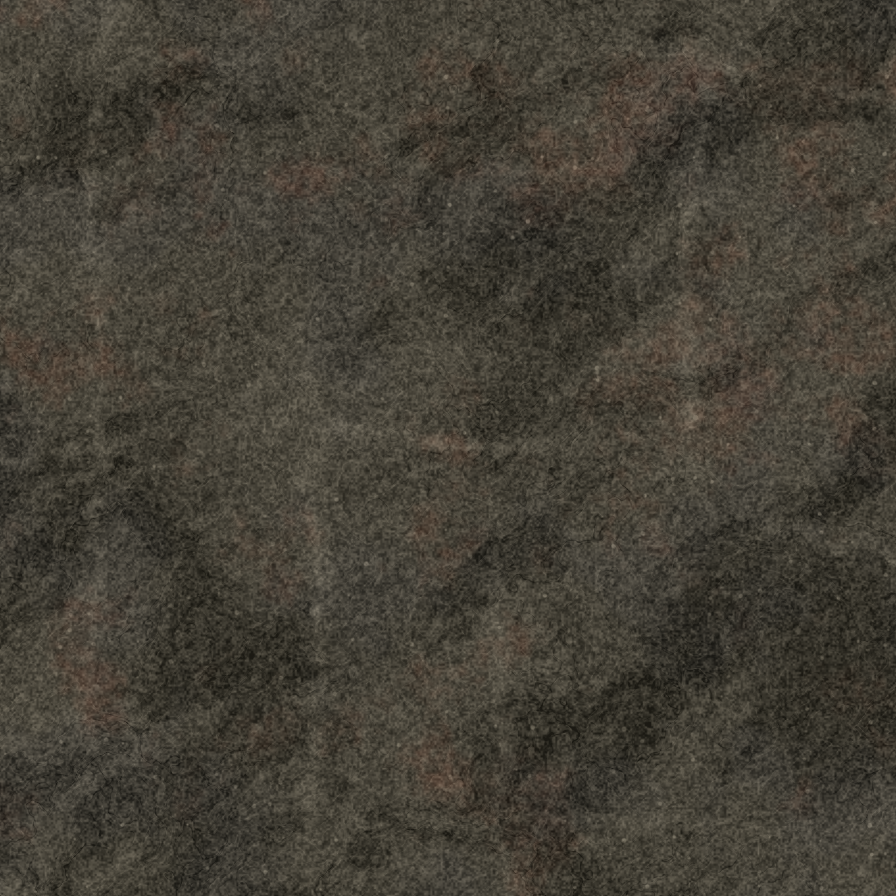
This texture is drawn by a Shadertoy shader. Its source:

```glsl
// Dark weathered stone: slanted shadow patches, wrinkles and cellular cracks,
// faint worn seams, rusty stains, and a fine fibrous grain with pale specks.
// All layers add up to one tone, which a shadow-to-pale ramp turns into colour.

const vec3 SHADOW = vec3(0.18, 0.17, 0.138);
const vec3 PALE = vec3(0.37, 0.35, 0.30);
const vec3 RUST = vec3(0.042, 0.002, -0.004);
const vec3 SLATE = vec3(-0.003, -0.001, 0.007);
const float SLANT = 0.56;

float hash(vec2 p) {
    vec3 h = fract(p.xyx * 0.1031);
    h += dot(h, h.yzx + 33.33);
    return fract((h.x + h.y) * h.z);
}

vec2 hash2(vec2 p) {
    return vec2(hash(p), hash(p + 57.3));
}

mat2 rotation(float angle) {
    float c = cos(angle), s = sin(angle);
    return mat2(c, -s, s, c);
}

float noise(vec2 p) {
    vec2 cell = floor(p), f = fract(p);
    f = f * f * (3.0 - 2.0 * f);
    float low = mix(hash(cell), hash(cell + vec2(1, 0)), f.x);
    float high = mix(hash(cell + vec2(0, 1)), hash(cell + vec2(1, 1)), f.x);
    return mix(low, high, f.y);
}

float fbm(vec2 p, int octaves) {
    float sum = 0.0, weight = 0.5, total = 0.0;
    mat2 turn = rotation(0.7);
    for (int i = 0; i < octaves; i++) {
        sum += weight * noise(p);
        total += weight;
        weight *= 0.6;
        p = turn * p * 2.03 + 17.0;
    }
    return sum / total;
}

// Thin bright lines along the mid level of the noise
float ridge(vec2 p, float sharpness) {
    return pow(1.0 - abs(2.0 * noise(p) - 1.0), sharpness);
}

// Gap between the two nearest cell centres: zero on cell borders
float cellBorder(vec2 p) {
    vec2 cell = floor(p), f = fract(p);
    float nearest = 8.0, second = 8.0;
    for (int y = -1; y <= 1; y++)
    for (int x = -1; x <= 1; x++) {
        vec2 offset = vec2(x, y);
        float d = length(offset + hash2(cell + offset) - f);
        second = min(second, max(nearest, d));
        nearest = min(nearest, d);
    }
    return second - nearest;
}

// Soft repeated line; count is the number of lines across the canvas
float seam(float position, float count, float width) {
    float d = abs(fract(position * count) - 0.5) / count;
    return exp(-d * d / (width * width));
}

// Sparse round dots, one candidate per grid cell
float specks(vec2 p, float count, float share, float blur) {
    vec2 cell = floor(p * count);
    vec2 centre = 0.25 + 0.5 * hash2(cell);
    float d = length(fract(p * count) - centre) / count;
    float radius = mix(0.001, 0.0026, hash(cell + 9.1));
    float disc = 1.0 - smoothstep(radius - blur, radius + blur, d);
    return disc * step(hash(cell + 31.7), share);
}

void mainImage(out vec4 fragColor, in vec2 fragCoord) {
    float pixel = 1.0 / min(iResolution.x, iResolution.y);
    vec2 p = fragCoord * pixel;
    vec2 warp = vec2(fbm(p * 9.0, 5), fbm(p * 9.0 + 40.0, 5)) - 0.5;
    vec2 slanted = rotation(SLANT) * p * vec2(1.0, 1.9);

    // Broad tone and slanted shadow patches
    float broad = fbm(p * 7.0 + 11.0, 5) - 0.5;
    float patches = fbm(slanted * 5.5 + warp * 1.2 + 3.0, 7);
    float shade = smoothstep(0.51, 0.65, patches);
    float tone = 0.62 + 0.42 * broad - 0.31 * shade;

    // Wrinkles gather in the shadows, cracks wander between them
    float wrinkles = ridge(slanted * 26.0 + warp * 9.0, 7.0)
                   + ridge(slanted * 47.0 + warp * 14.0 + 30.0, 6.0);
    tone -= wrinkles * mix(0.08, 0.20, shade);
    float crack = 1.0 - smoothstep(0.0, 0.045, cellBorder(slanted * 5.0 + warp * 2.2));
    float fine = 1.0 - smoothstep(0.0, 0.09, cellBorder(slanted * 17.0 + warp * 5.0));
    float broken = smoothstep(0.40, 0.60, fbm(p * 8.0 + 70.0, 3));
    tone -= broken * (0.34 * crack + 0.20 * fine);

    // Worn seams, upright and level, fading in and out
    vec2 bent = p + warp * 0.05 + 0.07 * (noise(p * 3.0 + 5.0) - 0.5);
    float upright = seam(bent.x, 4.5, 0.010) * smoothstep(0.38, 0.72, noise(p * vec2(7.0, 3.5) + 21.0));
    float level = seam(bent.y + 0.12, 2.4, 0.009) * smoothstep(0.40, 0.75, noise(p * vec2(4.0, 6.0) + 63.0));
    tone += 0.32 * max(upright, level) * (0.4 + 1.2 * noise(p * 130.0));

    // Fibrous grain in two directions, then dust
    float fibres = ridge(p * vec2(70.0, 105.0) + warp * 16.0, 5.0)
                 + ridge(rotation(0.9) * p * vec2(85.0, 150.0) + warp * 12.0, 5.0);
    tone += 0.25 * (fibres - 0.55);
    tone += 0.80 * (noise(p * 430.0) - 0.5) + 0.42 * (noise(p * 210.0 + 8.0) - 0.5);
    tone += 0.75 * specks(p, 55.0, 0.08, pixel);

    // Colour ramp with rusty and slate stains
    vec3 colour = mix(SHADOW, PALE, clamp(tone, -0.4, 1.6));
    float rust = smoothstep(0.54, 0.74, fbm(p * 10.0 + 90.0, 5));
    float slate = smoothstep(0.48, 0.72, fbm(p * 8.0 + 130.0, 4));
    colour += RUST * rust * (0.3 + noise(p * 120.0 + 4.0)) * (1.0 - 0.6 * shade);
    colour += SLATE * slate;
    fragColor = vec4(colour, 1.0);
}
```
